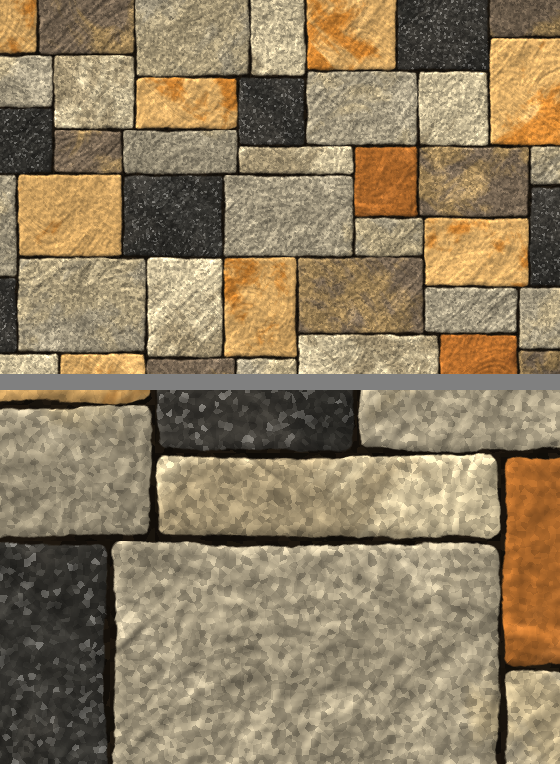
Top, the full canvas; bottom, a detail of the centre.
This texture is drawn by a WebGL 2 fragment shader. Its source:

```glsl
#version 300 es
precision highp float;
// Sunlit wall of rough-cut stone blocks in warm and grey tones, fitted almost dry.
// Jittered knots carry alternating horizontal and vertical seams that tile the plane
// with rectangles; warped sines stain and chisel each block, cellular noise grains it.

#define ROWS 5.3                   // mean courses per canvas height
#define ASPECT 1.32                // mean block width over height
#define JITTER 0.34                // spread of block sizes
#define JOINT 0.0034               // half width of the gaps
#define EDGE_ROUGH 0.0035          // wobble of the block outlines
#define TILT 0.02                  // largest turn of a block
#define GRAIN_SCALE 185.0          // grains per canvas height
#define GRAIN 0.34                 // grain contrast
#define RELIEF 1.9                 // strength of the chiselled shading
#define LIGHT vec2(-0.5, 0.866)    // direction towards the sun

uniform vec2 u_resolution;
out vec4 fragColor;

// Tan, pale, grey, brown, charcoal, rust: base tones and the stains on them.
const vec3 BASE[6] = vec3[6](
    vec3(0.84, 0.66, 0.40), vec3(0.79, 0.73, 0.59), vec3(0.59, 0.55, 0.46),
    vec3(0.43, 0.37, 0.30), vec3(0.17, 0.165, 0.15), vec3(0.66, 0.40, 0.17));
const vec3 STAIN[6] = vec3[6](
    vec3(0.75, 0.48, 0.19), vec3(0.60, 0.54, 0.42), vec3(0.66, 0.60, 0.47),
    vec3(0.58, 0.48, 0.32), vec3(0.22, 0.21, 0.19), vec3(0.42, 0.24, 0.11));

float hash(vec2 p) {
    vec3 q = fract(p.xyx * 0.1031);
    q += dot(q, q.yzx + 33.33);
    return fract((q.x + q.y) * q.z);
}

vec2 hash2(vec2 p) { return vec2(hash(p), hash(p + 57.0)); }

// Cellular noise: distance to the nearest seed, and that seed's random value.
vec2 cellular(vec2 p) {
    vec2 cell = floor(p), nearest = vec2(9.0, 0.0);
    for (int y = -1; y <= 1; y++)
    for (int x = -1; x <= 1; x++) {
        vec2 c = cell + vec2(x, y);
        vec2 seed = hash2(c);
        float d = length(c + seed - p);
        if (d < nearest.x) nearest = vec2(d, fract(seed.x * 7.3 + seed.y * 3.1));
    }
    return nearest;
}

// Layered, warped sines, roughly -1 to 1.
float waves(vec2 p) {
    float sum = 0.0, amp = 0.6;
    for (int i = 0; i < 5; i++) {
        p += 0.7 * sin(p.yx * 1.3 + vec2(1.7, 4.1));
        sum += amp * sin(p.x) * sin(p.y);
        p = mat2(1.6, 1.2, -1.2, 1.6) * p;
        amp *= 0.58;
    }
    return sum;
}

// Height of the split face: swells, creases and small pits.
float relief(vec2 p) {
    return 0.4 * waves(p * 9.0) + 0.5 * abs(waves(p * 5.0 + 3.0))
         + 0.12 * cellular(p * 60.0).x;
}

vec2 knot(vec2 c) { return c + 0.5 + JITTER * (2.0 * hash2(c) - 1.0); }

// Rectangle between four knots, as (low corner, high corner).
vec4 blockBounds(vec2 c) {
    vec2 a = knot(c), b = knot(c + vec2(1, 0));
    vec2 d = knot(c + vec2(0, 1)), e = knot(c + 1.0);
    bool even = mod(c.x + c.y, 2.0) < 0.5;
    return even ? vec4(d.x, a.y, b.x, e.y) : vec4(a.x, b.y, e.x, d.y);
}

void main() {
    vec2 p = gl_FragCoord.xy / u_resolution.y;
    float pixel = 1.0 / u_resolution.y;
    vec2 unit = vec2(ASPECT, 1.0) / ROWS;
    vec2 g = p / unit + 20.0;

    // Find the block that holds this point.
    vec2 id = floor(g);
    vec4 box = blockBounds(id);
    for (int k = 0; k < 4; k++) {
        vec2 c = floor(g) - vec2(k & 1, k >> 1);
        vec4 r = blockBounds(c);
        if (all(greaterThanEqual(g, r.xy)) && all(lessThan(g, r.zw))) { id = c; box = r; }
    }
    vec2 size = box.zw - box.xy;
    vec2 rnd = hash2(id + 11.0);
    vec2 s = p + 7.0 * rnd;

    // Distance to the rough, slightly turned outline.
    vec2 q = (g - 0.5 * (box.xy + box.zw)) * unit;
    q += TILT * (rnd.x - 0.5) * vec2(-q.y, q.x);
    vec2 w = abs(q) - 0.5 * size * unit + JOINT + 0.008;
    float dist = length(max(w, 0.0)) + min(max(w.x, w.y), 0.0) - 0.008;
    dist += EDGE_ROUGH * (waves(s * 22.0) + 0.4 * waves(s * 75.0));

    // Spread the stone kinds evenly; small blocks lean to charcoal and rust.
    float pick = fract(dot(id, vec2(0.7549, 0.5698)) + 0.12 * rnd.y);
    pick = pow(pick, mix(0.5, 1.15, clamp(size.x * size.y / 1.3, 0.0, 1.0)));
    int kind = pick < 0.22 ? 0 : pick < 0.36 ? 1 : pick < 0.67 ? 2
             : pick < 0.81 ? 3 : pick < 0.92 ? 4 : 5;

    // Stains, pale blooms and grain.
    float patches = waves(s * 7.0) + 0.35 * waves(s * 34.0) + 0.5 * (rnd.y - 0.5);
    vec3 color = mix(BASE[kind], STAIN[kind], smoothstep(-0.05, 0.5, patches));
    float bloom = smoothstep(0.3, 0.8, waves(s * 10.0 + 5.0) + 0.3 * waves(s * 50.0));
    color = mix(color, color * 1.2 + 0.04, 0.6 * bloom);
    color *= 0.93 + 0.14 * rnd.x;
    float fine = cellular(s * GRAIN_SCALE).y;
    float coarse = cellular(s * GRAIN_SCALE * 0.45).y;
    float grainy = kind == 0 || kind == 5 ? 0.5 : 1.0;
    color *= 1.0 + GRAIN * grainy * (fine - 0.5 + 0.45 * (coarse - 0.5));
    if (kind == 4) color += 0.22 * pow(fine, 9.0);

    // Sun on the split face and along the block's edges.
    vec2 ahead = LIGHT * 0.003;
    color *= clamp(1.0 + RELIEF * (relief(s - ahead) - relief(s + ahead)), 0.55, 1.4);
    vec2 normal = w.x > w.y ? vec2(sign(q.x), 0.0) : vec2(0.0, sign(q.y));
    color *= 1.0 + 0.3 * dot(normal, LIGHT) * smoothstep(-0.011, 0.0, dist);

    vec3 gap = vec3(0.09, 0.07, 0.045) * (0.6 + 0.8 * coarse);
    color = mix(color, gap, smoothstep(-1.2 * pixel, 1.2 * pixel, dist));
    fragColor = vec4(clamp(color, 0.0, 1.0), 1.0);
}
```
